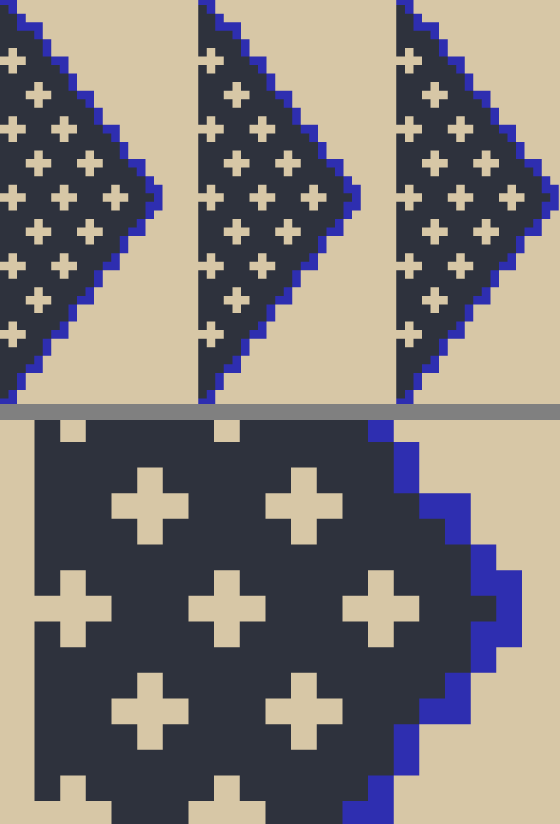
Top: the whole. Bottom: its middle third, enlarged.
Reproduce this pattern procedurally as a Shadertoy shader.

```glsl
// Columns of dark stepped triangles with a blue pixel-stair border on sand,
// each filled with a staggered lattice of small plus signs.
// Every block is coloured by its integer cell; 4x4 sub-samples smooth the edges.

const vec3 SAND = vec3(0.843, 0.780, 0.651);
const vec3 SLATE = vec3(0.180, 0.196, 0.239);
const vec3 BLUE = vec3(0.180, 0.180, 0.690);

// Plus signs on a 6 x 8 lattice with a second copy shifted by half a step.
bool insidePlus(vec2 cell) {
    for (int i = 0; i < 2; i++) {
        vec2 shift = vec2(1.0, 0.0) + float(i) * vec2(3.0, 4.0);
        vec2 nearest = floor((cell - shift) / vec2(6.0, 8.0) + 0.5);
        vec2 centre = nearest * vec2(6.0, 8.0) + shift;
        vec2 d = abs(cell - centre);
        bool fits = centre.x > 0.0 && centre.x + 0.75 * abs(centre.y) < 13.5;
        if (fits && d.x + d.y < 1.5) return true;
    }
    return false;
}

// First and last blue column of a row; the stair drops 3 columns per 4 rows.
vec2 borderColumns(float row) {
    float away = abs(row) + step(20.5, row);
    float phase = mod(away, 4.0);
    float first = 18.0 - 3.0 * floor(away / 4.0) - floor((phase + 1.0) / 2.0);
    float last = min(first + (phase < 0.5 ? 1.0 : 0.0), 18.0);
    if (away == 1.0) last = 18.0;   // blunt tip
    if (row == 20.0) first = 2.0;   // wide step near the seam
    return vec2(first, last);
}

vec3 patternColor(vec2 p) {
    // Block units: one tile is 23.17 wide and 47 rows high.
    vec2 block = (p - vec2(0.0, 0.511)) / 0.02117;
    float column = floor(mod(block.x, 23.17));
    float row = mod(floor(block.y + 0.5) + 24.0, 47.0) - 24.0;

    vec2 border = borderColumns(row);
    if (column > border.y) return SAND;
    if (column >= border.x) return BLUE;
    return insidePlus(vec2(column, row)) ? SAND : SLATE;
}

void mainImage(out vec4 fragColor, in vec2 fragCoord) {
    vec3 sum = vec3(0.0);
    for (int j = 0; j < 4; j++) {
        for (int i = 0; i < 4; i++) {
            vec2 offset = (vec2(i, j) + 0.5) / 4.0 - 0.5;
            sum += patternColor((fragCoord + offset) / iResolution.y);
        }
    }
    fragColor = vec4(sum / 16.0, 1.0);
}
```
